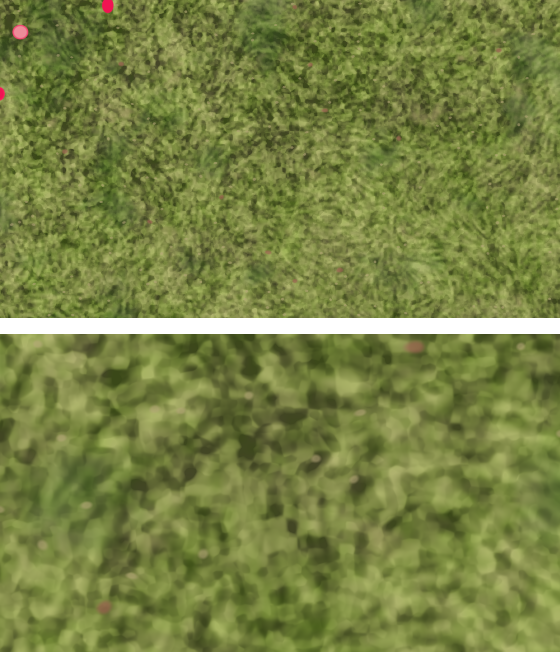
Top: the whole. Bottom: its middle third, enlarged.
Reproduce this texture procedurally as a Shadertoy shader.

```glsl
// Sunlit mown lawn from above: clover, soft grass tufts, dry straw and three pink discs.

const vec3 SHADOW = vec3(0.27, 0.31, 0.13);
const vec3 GRASS  = vec3(0.47, 0.52, 0.245);
const vec3 SUNLIT = vec3(0.64, 0.68, 0.38);
const vec3 STRAW  = vec3(0.66, 0.60, 0.42);
const vec3 PETAL  = vec3(0.62, 0.36, 0.32);
const vec3 PINK   = vec3(0.93, 0.55, 0.60);
const vec3 HOT    = vec3(0.94, 0.08, 0.32);

float hash(vec2 p) {
    vec3 q = fract(p.xyx * vec3(0.1031, 0.1030, 0.0973));
    q += dot(q, q.yzx + 33.33);
    return fract((q.x + q.y) * q.z);
}

float noise(vec2 p) {
    vec2 i = floor(p), f = fract(p);
    f = f * f * (3.0 - 2.0 * f);
    return mix(mix(hash(i), hash(i + vec2(1, 0)), f.x),
               mix(hash(i + vec2(0, 1)), hash(i + vec2(1, 1)), f.x), f.y);
}

float fbm(vec2 p) {
    float sum = 0.0, amp = 0.533;
    for (int i = 0; i < 4; i++) {
        sum += amp * noise(p);
        p = mat2(1.6, 1.2, -1.2, 1.6) * p + 7.3;
        amp *= 0.5;
    }
    return sum;
}

// Rounded leaves of random brightness, blended where they meet
float leaves(vec2 p, float sharpness) {
    float sum = 0.0, total = 0.0001;
    for (int y = -1; y <= 1; y++)
    for (int x = -1; x <= 1; x++) {
        vec2 cell = floor(p) + vec2(x, y);
        vec2 centre = cell + 0.15 + 0.7 * vec2(hash(cell + 3.1), hash(cell + 47.7));
        vec2 d = p - centre;
        float w = exp(-sharpness * dot(d, d));
        sum += w * hash(cell + 91.3);
        total += w;
    }
    return sum / total;
}

// Grain smeared along a direction, giving short soft blades
float blades(vec2 p, vec2 dir, float scale, float reach) {
    float sum = 0.0;
    for (int i = -2; i <= 2; i++)
        sum += noise((p + dir * reach * float(i)) * scale);
    return sum / 5.0;
}

// Sparse soft specks, one possible per cell
float specks(vec2 p, float share, float radius) {
    vec2 cell = floor(p);
    vec2 centre = cell + 0.35 + 0.3 * vec2(hash(cell + 5.9), hash(cell + 23.3));
    float d = length((p - centre) * vec2(1.0, 1.25));
    return step(1.0 - share, hash(cell + 61.7)) * smoothstep(radius, radius * 0.35, d);
}

vec3 grade(float tone) {
    vec3 end = tone < 0.0 ? SHADOW : SUNLIT;
    return mix(GRASS, end, min(abs(tone) / 2.0, 1.15));
}

vec3 disc(vec3 base, vec2 p, vec2 centre, vec2 radii, vec3 fill, vec3 rim) {
    float d = (length((p - centre) / radii) - 1.0) * min(radii.x, radii.y);
    vec3 body = mix(fill, rim, smoothstep(-0.007, -0.001, d));
    return mix(base, body, smoothstep(0.002, -0.002, d));
}

void mainImage(out vec4 fragColor, in vec2 fragCoord) {
    vec2 p = fragCoord / iResolution.y;
    vec2 warped = p + 0.008 * (vec2(noise(p * 35.0), noise(p * 35.0 + 19.0)) - 0.5);

    // Blade direction wanders over the lawn
    float angle = 0.9 + 5.0 * (noise(p * 4.5 + 31.0) - 0.5);
    vec2 dir = vec2(cos(angle), sin(angle));

    // Smoother and paler toward the lower right
    float pale = dot(p - vec2(0.88, 0.5), vec2(0.5, -1.0));
    float tuft = smoothstep(0.54, 0.74, fbm(p * 6.0 + 12.0));
    float clover = (1.0 - 0.6 * tuft) * mix(1.15, 0.75, smoothstep(-0.7, 0.7, pale));

    // Light and shade from fine leaves up to broad patches
    float tone = clover * 2.6 * (leaves(warped * 68.0, 8.0) - 0.5);
    tone += clover * 1.4 * (leaves(warped * 115.0 + 40.0, 7.0) - 0.5);
    tone += 3.4 * (blades(p, dir, 95.0, 0.006) - 0.5);
    tone += 1.3 * (noise(p * 24.0 + 8.0) - 0.5);
    tone += 2.6 * (fbm(p * 4.5 + 2.0) - 0.5);
    tone += 0.55 * pale - 0.75 * tuft + 0.08;
    vec3 color = grade(tone);

    // Hue drifts between fresh green and greyer, drier grass
    float dryness = fbm(p * 9.0 + 55.0) - 0.5 + 0.5 * (noise(p * 75.0) - 0.5);
    color += dryness * vec3(0.06, -0.015, 0.09);
    color += tuft * vec3(-0.025, 0.0, 0.01);

    // Dry patches, straw bits and a few fallen petals
    float bare = smoothstep(0.66, 0.84, fbm(p * 11.0 + 80.0));
    color = mix(color, STRAW, 0.6 * bare * noise(p * 60.0 + 4.0));
    color = mix(color, STRAW + 0.06, 0.55 * specks(warped * 42.0, 0.05, 0.3));
    color = mix(color, PETAL, 0.6 * specks(warped * 22.0 + 6.0, 0.012, 0.26));

    // Discs along the upper left
    color = disc(color, p, vec2(0.064, 0.899), vec2(0.025, 0.023), PINK, mix(PINK, HOT, 0.6));
    color = disc(color, p, vec2(0.339, 0.983), vec2(0.018, 0.024), HOT, HOT);
    color = disc(color, p, vec2(-0.002, 0.705), vec2(0.017, 0.021), HOT, HOT + 0.04);

    fragColor = vec4(clamp(color, 0.0, 1.0), 1.0);
}
```
